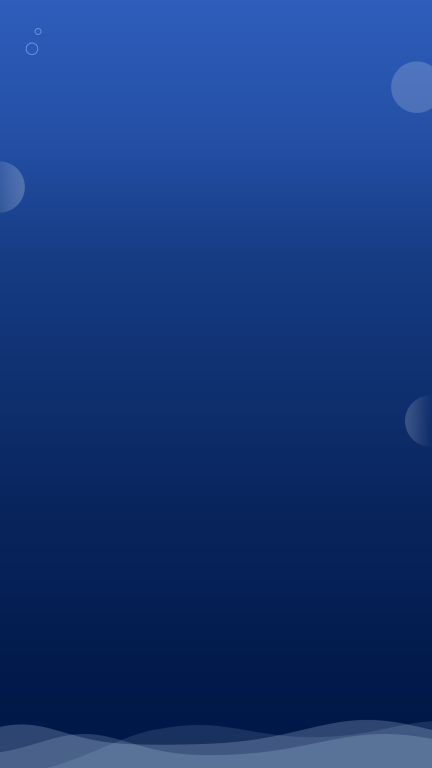
A Shadertoy shader for this background:

```glsl
// Deep blue vertical gradient with pale bubbles and translucent waves along the bottom.

// Smooth hump of unit height
float hump(float x, float center, float width) {
    float t = (x - center) / width;
    return exp(-t * t);
}

// Coverage of the region where the signed distance is negative
float fill(float dist) {
    float pixel = 1.0 / iResolution.y;
    return smoothstep(0.7 * pixel, -0.7 * pixel, dist);
}

// Distance from a circle outline; the center is given in canvas fractions
float circle(vec2 uv, vec2 center, float radius) {
    return length((uv - center) * vec2(iResolution.x / iResolution.y, 1.0)) - radius;
}

vec3 waterGradient(float y) {
    vec3 color = mix(vec3(0.0, 0.094, 0.28), vec3(0.031, 0.141, 0.36),
                     smoothstep(0.03, 0.36, y));
    color = mix(color, vec3(0.086, 0.235, 0.515), clamp((y - 0.333) / 0.334, 0.0, 1.0));
    color = mix(color, vec3(0.14, 0.31, 0.645), clamp((y - 0.667) / 0.153, 0.0, 1.0));
    return mix(color, vec3(0.18, 0.365, 0.737), clamp((y - 0.82) / 0.18, 0.0, 1.0));
}

void mainImage(out vec4 fragColor, in vec2 fragCoord) {
    vec2 uv = fragCoord / iResolution.xy;
    float x = uv.x;
    vec3 color = waterGradient(uv.y);

    // Large bubbles: one flat, two fading sideways
    float flatBubble = fill(circle(uv, vec2(0.965, 0.8865), 0.0335));
    float leftBubble = fill(circle(uv, vec2(-0.002, 0.7565), 0.0335));
    float rightBubble = fill(circle(uv, vec2(0.997, 0.4518), 0.0335));
    color = mix(color, vec3(1.0), 0.18 * flatBubble);
    color = mix(color, vec3(1.0), 0.22 * leftBubble * smoothstep(-0.06, 0.06, x));
    color = mix(color, vec3(1.0), 0.18 * rightBubble * smoothstep(1.01, 0.935, x));

    // Small outlined bubbles
    float rings = max(fill(abs(circle(uv, vec2(0.088, 0.959), 0.0038)) - 0.0006),
                      fill(abs(circle(uv, vec2(0.074, 0.9365), 0.0075)) - 0.0006));
    color = mix(color, vec3(0.48, 0.68, 0.97), 0.75 * rings);

    // Three overlapping waves
    vec3 foam = vec3(0.8, 0.9, 1.0);
    float broadWave = 0.030 + 0.0267 * hump(x, 0.05, 0.14) + 0.0326 * hump(x, 0.85, 0.21);
    float lowWave = 0.015 + 0.0293 * hump(x, 0.195, 0.15) + 0.0293 * hump(x, 0.89, 0.22);
    float faintWave = 0.043 * smoothstep(0.04, 0.36, x) - 0.0052
                    + 0.0182 * hump(x, 0.46, 0.16) + 0.0234 * hump(x, 1.02, 0.17);
    color = mix(color, foam, 0.12 * fill(uv.y - faintWave));
    color = mix(color, foam, 0.22 * fill(uv.y - broadWave));
    color = mix(color, foam, 0.18 * fill(uv.y - lowWave));

    fragColor = vec4(color, 1.0);
}
```
